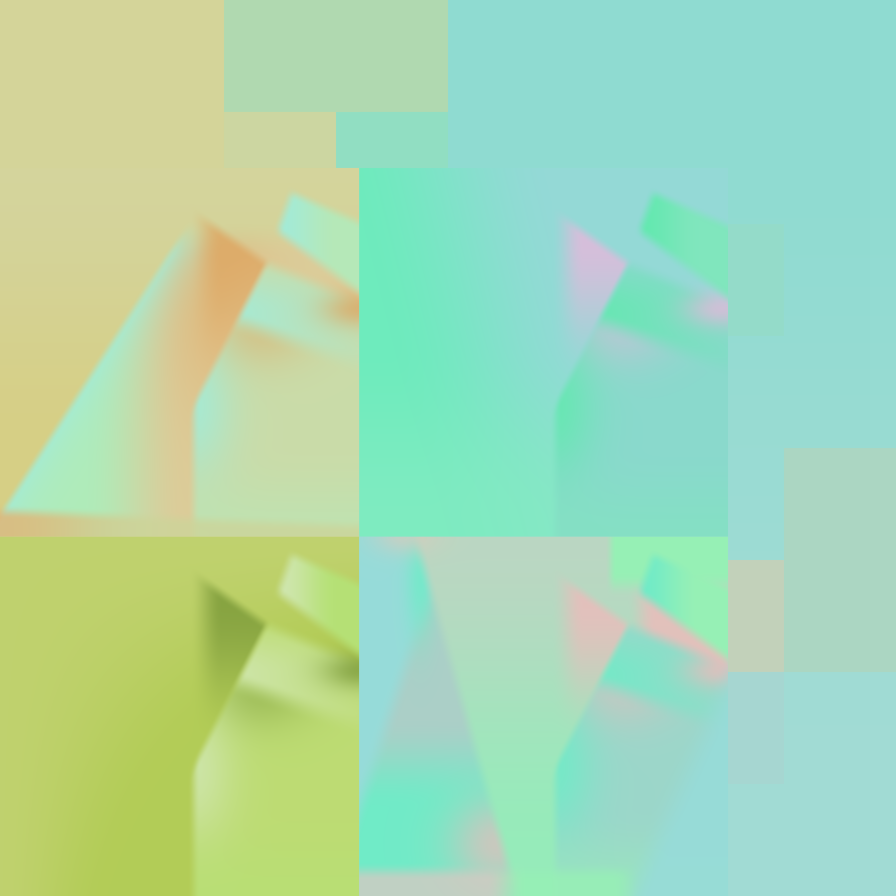
Give the GLSL for this texture map, as a Shadertoy shader.

```glsl
// Facet corners in tile units, y pointing down
const vec2 APEX = vec2(0.577, 0.126);
const vec2 PEAK = vec2(0.745, 0.245);
const vec2 NOTCH = vec2(0.660, 0.405);
const vec2 ELBOW = vec2(0.542, 0.638);
const vec2 KITE_TOP = vec2(0.813, 0.05);
const vec2 KITE_LEFT = vec2(0.775, 0.155);

struct Palette { vec3 lit; vec3 shade; vec3 body; vec3 leaf; };

// Soft half plane: one below a rightward line, or right of a rising one
float side(vec2 p, vec2 a, vec2 b, float soft) {
    vec2 e = normalize(b - a), d = p - a;
    return smoothstep(-soft, soft, e.x * d.y - e.y * d.x);
}

float blob(vec2 p, vec2 center, vec2 radius) {
    vec2 d = (p - center) / radius;
    return exp(-dot(d, d));
}

float box(vec2 p, vec2 lo, vec2 hi) {
    vec2 m = smoothstep(lo - 0.0007, lo + 0.0007, p)
           * (1.0 - smoothstep(hi - 0.0007, hi + 0.0007, p));
    return m.x * m.y;
}

// Folded facets shared by all four panels
vec3 shards(vec3 col, vec2 p, Palette k) {
    float rim = side(p, ELBOW, PEAK, 0.014);
    float wedge = side(p, APEX, PEAK, 0.018) * smoothstep(0.53, 0.62, p.x)
                * (1.0 - rim) * (1.0 - smoothstep(0.18, 0.58, p.y));
    col = mix(col, k.shade, 0.8 * wedge);

    float split = side(p, NOTCH, vec2(1.02, 0.53), 0.035);
    float glow = (1.0 - split) * clamp(1.0 - 2.2 * (p.x - NOTCH.x), 0.0, 1.0)
               * smoothstep(0.2, 0.38, p.y);
    vec3 facet = mix(k.body, k.lit, 0.9 * glow);
    facet = mix(facet, k.shade, 0.42 * split * blob(p, vec2(0.72, 0.43), vec2(0.15, 0.10)));
    facet = mix(facet, k.lit, 0.85 * split * blob(p, ELBOW, vec2(0.11, 0.20)));
    facet = mix(facet, k.leaf, 0.5 * smoothstep(0.75, 1.0, p.y));
    float mask = rim * side(p, PEAK, vec2(1.02, 0.36), 0.025) * smoothstep(0.525, 0.56, p.x);
    col = mix(col, facet, mask);
    col = mix(col, k.shade, 0.75 * blob(p, vec2(1.0, 0.37), vec2(0.10, 0.05)));

    float kite = side(p, KITE_TOP, vec2(1.02, 0.14), 0.018) * side(p, KITE_LEFT, KITE_TOP, 0.018)
               * (1.0 - side(p, KITE_LEFT, vec2(1.02, 0.34), 0.02));
    return mix(col, mix(k.lit, k.leaf, smoothstep(0.78, 0.94, p.x)), kite);
}

vec3 sandPanel(vec2 p) {
    vec3 orange = vec3(0.89, 0.70, 0.45), cyan = vec3(0.64, 0.92, 0.84);
    Palette k = Palette(cyan, vec3(0.87, 0.65, 0.38), vec3(0.79, 0.86, 0.66), vec3(0.71, 0.91, 0.72));
    vec3 col = mix(vec3(0.83, 0.83, 0.61), vec3(0.84, 0.81, 0.52), smoothstep(0.0, 0.8, p.y));
    vec2 foot = vec2(0.015, 0.93), tip = vec2(0.50, 0.18);
    vec2 e = normalize(tip - foot), d = p - foot;
    float inside = e.x * d.y - e.y * d.x;
    vec3 slope = mix(vec3(0.69, 0.92, 0.72), vec3(0.86, 0.80, 0.60), smoothstep(0.24, 0.52, p.x));
    slope = mix(slope, orange, 0.75 * blob(p, vec2(0.59, 0.30), vec2(0.14, 0.33)));
    slope = mix(slope, cyan, 0.85 * exp(-max(inside, 0.0) / 0.06));
    col = mix(col, slope, side(p, foot, tip, 0.014) * smoothstep(0.12, 0.23, p.y));
    col = shards(col, p, k);
    vec3 base = mix(orange, vec3(0.80, 0.83, 0.60), smoothstep(0.0, 0.45, p.x));
    return mix(col, base, 0.8 * side(p, foot, vec2(1.0, 0.97), 0.02));
}

vec3 mintPanel(vec2 p) {
    Palette k = Palette(vec3(0.39, 0.91, 0.69), vec3(0.90, 0.72, 0.86), vec3(0.54, 0.85, 0.80), vec3(0.50, 0.90, 0.74));
    vec3 col = mix(vec3(0.43, 0.92, 0.74), vec3(0.58, 0.85, 0.84), smoothstep(0.05, 0.65, p.x - 0.25 * p.y + 0.1));
    col = mix(col, vec3(0.52, 0.92, 0.76), 0.7 * smoothstep(0.45, 0.95, p.y));
    return shards(col, p, k);
}

vec3 limePanel(vec2 p) {
    Palette k = Palette(vec3(0.81, 0.90, 0.68), vec3(0.48, 0.60, 0.22), vec3(0.74, 0.86, 0.45), vec3(0.71, 0.88, 0.46));
    vec3 col = mix(vec3(0.75, 0.82, 0.43), vec3(0.70, 0.80, 0.34), smoothstep(0.0, 0.6, p.x * p.y * 2.0));
    return shards(col, p, k);
}

vec3 opalPanel(vec2 p) {
    vec3 pink = vec3(0.93, 0.73, 0.73), aqua = vec3(0.59, 0.86, 0.85), teal = vec3(0.44, 0.92, 0.78);
    Palette k = Palette(teal, pink, vec3(0.61, 0.84, 0.79), vec3(0.59, 0.94, 0.71));
    vec3 col = mix(vec3(0.73, 0.84, 0.76), vec3(0.59, 0.92, 0.73), smoothstep(0.0, 0.85, p.y));
    // Left tent with a pale inner face
    vec2 ridge = vec2(0.17, 0.05);
    vec3 face = mix(vec3(0.67, 0.81, 0.78), teal, smoothstep(0.5, 0.75, p.y));
    face = mix(face, pink, 0.7 * blob(p, vec2(0.38, 0.85), vec2(0.13, 0.13)));
    vec3 tent = mix(aqua, face, side(p, vec2(0.03, 0.66), vec2(0.18, 0.2), 0.03));
    tent = mix(tent, teal, 0.8 * blob(p, vec2(0.17, 0.12), vec2(0.04, 0.16)));
    col = mix(col, tent, 1.0 - side(p, vec2(0.42, 0.94), ridge, 0.02));
    col = mix(col, vec3(0.84, 0.80, 0.74), 0.7 * blob(p, vec2(0.13, 0.0), vec2(0.09, 0.05)));
    // Green corner and pink fold behind the kite
    col = mix(col, k.leaf, smoothstep(0.68, 0.71, p.x) * (1.0 - smoothstep(0.10, 0.17, p.y)));
    col = mix(col, pink, 0.8 * smoothstep(0.74, 0.82, p.x) * smoothstep(0.12, 0.18, p.y));
    col = shards(col, p, k);
    col = mix(col, aqua, 0.9 * side(p, vec2(0.75, 1.0), vec2(1.0, 0.45), 0.05));
    float hem = smoothstep(0.90, 0.95, p.y) * (1.0 - smoothstep(0.70, 0.78, p.x));
    return mix(col, mix(vec3(0.83, 0.79, 0.76), k.leaf, smoothstep(0.35, 0.46, p.x)), 0.8 * hem);
}

// Flat blocks around the panels
vec3 backdrop(vec2 c) {
    vec3 col = mix(vec3(0.56, 0.86, 0.82), vec3(0.63, 0.86, 0.83), smoothstep(0.1, 0.85, c.y));
    col = mix(col, vec3(0.83, 0.83, 0.60), box(c, vec2(-1.0), vec2(0.401, 0.6)) * (1.0 - box(c, vec2(0.5, -1.0), vec2(2.0))));
    col = mix(col, vec3(0.69, 0.85, 0.69), box(c, vec2(0.25, -1.0), vec2(0.5, 0.125)));
    col = mix(col, vec3(0.80, 0.84, 0.63), box(c, vec2(0.25, 0.125), vec2(0.375, 0.1875)));
    col = mix(col, vec3(0.57, 0.87, 0.76), box(c, vec2(0.375, 0.125), vec2(0.5, 0.1875)));
    col = mix(col, vec3(0.58, 0.86, 0.79), box(c, vec2(0.8125, 0.25), vec2(0.875, 0.375)));
    col = mix(col, vec3(0.67, 0.84, 0.76), box(c, vec2(0.875, 0.5), vec2(2.0, 0.75)));
    col = mix(col, vec3(0.76, 0.82, 0.73), box(c, vec2(0.8125, 0.625), vec2(0.875, 0.75)));
    return mix(col, vec3(0.65, 0.84, 0.82), box(c, vec2(0.8125, 0.75), vec2(0.875)));
}

void mainImage(out vec4 fragColor, in vec2 fragCoord) {
    vec2 c = fragCoord / iResolution.xy;
    c.y = 1.0 - c.y;
    vec2 hub = vec2(0.401, 0.599), lo = vec2(-1.0, 0.1875), hi = vec2(0.8125, 2.0);
    vec2 p = (c - hub) / 0.4036;
    vec3 col = backdrop(c);
    col = mix(col, sandPanel(p + 1.0), box(c, lo, hub));
    col = mix(col, mintPanel(p + vec2(0.0, 1.0)), box(c, vec2(hub.x, lo.y), vec2(hi.x, hub.y)));
    col = mix(col, limePanel(p + vec2(1.0, 0.0)), box(c, vec2(lo.x, hub.y), vec2(hub.x, hi.y)));
    col = mix(col, opalPanel(p), box(c, hub, hi));
    fragColor = vec4(col, 1.0);
}
```
